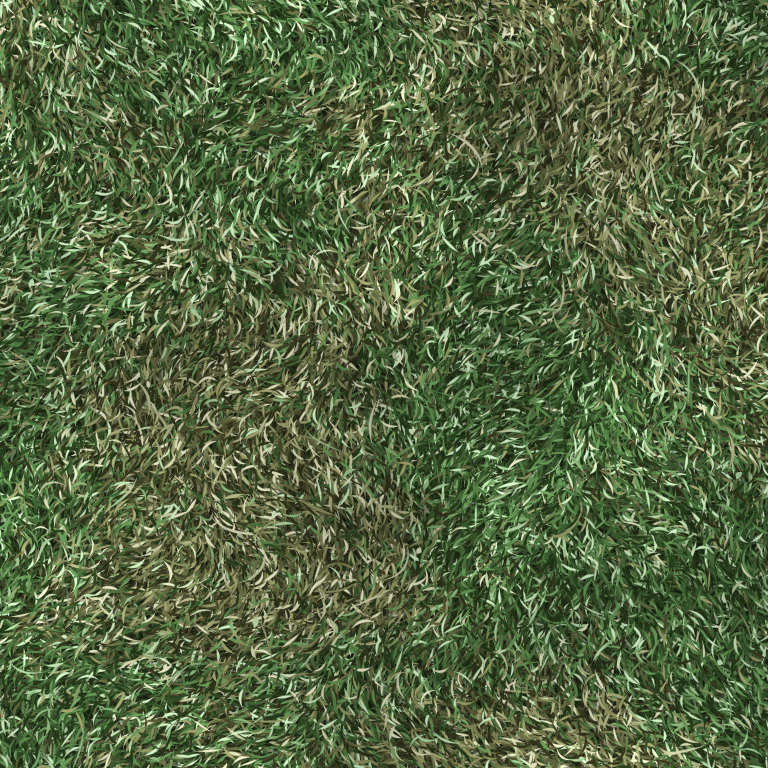
Reproduce this texture procedurally as a WebGL 1 fragment shader.

```glsl
precision highp float;
// Worn lawn: thousands of short, curved, tapered grass blades, seen from above.
// Blades are scattered on jittered grids and stacked from dark depths to lit tips;
// slow noise sets dry patches, brightness and the leaning of tufts.

uniform vec2 u_resolution;

const int BLADE_LAYERS = 24;
const vec3 SOIL = vec3(0.11, 0.14, 0.07);

// Properties of the turf that vary slowly over the lawn
struct Turf {
  float dryness;
  float light;
  float lean;
};

// Size and look of one family of blades
struct Blades {
  float cell;
  float presence;
  float halfLength;
  float halfWidth;
  vec2 toneRange;
};

vec4 hash4(vec3 p) {
  vec4 q = fract(p.xyzx * vec4(0.1031, 0.1030, 0.0973, 0.1099));
  q += dot(q, q.wzxy + 33.33);
  return fract((q.xxyz + q.yzzw) * q.zywx);
}

float valueNoise(vec2 p, float seed) {
  vec2 i = floor(p);
  vec2 f = fract(p);
  f = f * f * (3.0 - 2.0 * f);
  float bottom = mix(hash4(vec3(i, seed)).x, hash4(vec3(i + vec2(1.0, 0.0), seed)).x, f.x);
  float top = mix(hash4(vec3(i + vec2(0.0, 1.0), seed)).x, hash4(vec3(i + 1.0, seed)).x, f.x);
  return mix(bottom, top, f.y);
}

float patches(vec2 p, float seed) {
  return 0.55 * valueNoise(p, seed) + 0.28 * valueNoise(p * 2.1, seed + 1.0)
       + 0.17 * valueNoise(p * 4.7, seed + 2.0);
}

// Four-stop gradient from shadow to highlight
vec3 ramp(float t, vec3 shadow, vec3 body, vec3 bright, vec3 pale) {
  vec3 c = mix(shadow, body, smoothstep(0.0, 0.4, t));
  c = mix(c, bright, smoothstep(0.4, 0.8, t));
  return mix(c, pale, smoothstep(0.8, 1.0, t));
}

vec3 bladeColor(float tone, float dry) {
  vec3 green = ramp(tone, vec3(0.12, 0.19, 0.08), vec3(0.21, 0.33, 0.17),
                    vec3(0.36, 0.53, 0.30), vec3(0.72, 0.83, 0.68));
  vec3 straw = ramp(tone, vec3(0.17, 0.17, 0.09), vec3(0.36, 0.37, 0.23),
                    vec3(0.56, 0.57, 0.38), vec3(0.80, 0.80, 0.68));
  return mix(green, straw, dry);
}

// Coverage of a curved blade that tapers to both ends
float bladeMask(vec2 p, float angle, float halfLength, float halfWidth, float bend, float edge) {
  float c = cos(angle);
  float s = sin(angle);
  vec2 q = vec2(c * p.x + s * p.y, c * p.y - s * p.x);
  float t = q.x / halfLength;
  float distanceToEdge = abs(q.y - bend * halfLength * (t * t - 0.33)) - halfWidth * (1.0 - t * t);
  return 1.0 - smoothstep(-edge, edge, distanceToEdge);
}

// Paints one layer of scattered blades over the colour below
vec3 paintLayer(vec3 below, vec2 uv, float seed, Blades kind, Turf turf, float shade, float edge) {
  vec2 p = uv / kind.cell + 17.0 * hash4(vec3(seed, 3.0, 8.0)).xy;
  vec2 home = floor(p);
  for (int y = -1; y <= 1; y++) {
    for (int x = -1; x <= 1; x++) {
      vec2 id = home + vec2(float(x), float(y));
      vec4 place = hash4(vec3(id, seed));
      vec4 look = hash4(vec3(id, seed + 57.0));
      float angle = turf.lean + 1.6 * (place.z + place.w - 1.0);
      float size = mix(0.55, 1.2, look.x);
      float mask = bladeMask((p - id - place.xy) * kind.cell, angle, kind.halfLength * size,
                             kind.halfWidth * mix(0.7, 1.25, look.y),
                             (fract(look.x * 13.0) - 0.5) * 0.8, edge);
      mask *= step(fract(look.y * 17.0), kind.presence);
      float dry = smoothstep(-0.05, 0.05, turf.dryness - look.w);
      float tone = mix(kind.toneRange.x, kind.toneRange.y, look.z);
      vec3 tint = bladeColor(clamp(tone, 0.0, 1.0), dry) * shade * turf.light;
      below = mix(below, tint, mask);
    }
  }
  return below;
}

void main() {
  float pixel = 1.0 / min(u_resolution.x, u_resolution.y);
  vec2 uv = gl_FragCoord.xy * pixel;
  float edge = max(0.75 * pixel, 0.0011);

  Turf turf;
  turf.dryness = mix(0.12, 0.78, smoothstep(0.3, 0.72, patches(uv * vec2(3.0, 4.0), 11.0)));
  turf.light = mix(0.78, 1.24, patches(uv * 6.0, 23.0));
  turf.lean = 1.45 + 3.0 * (valueNoise(uv * 6.0, 31.0) - 0.5);

  // Soil and thatch, then dense turf from the bottom up
  vec3 color = SOIL * mix(0.6, 1.5, valueNoise(uv * 180.0, 41.0));
  Blades grass = Blades(0.022, 1.0, 0.0135, 0.0017, vec2(-0.12, 1.06));
  for (int i = 0; i < BLADE_LAYERS; i++) {
    float height = float(i) / float(BLADE_LAYERS - 1);
    float shade = mix(0.5, 1.1, smoothstep(0.0, 0.8, height));
    color = paintLayer(color, uv, float(i) * 5.0 + 70.0, grass, turf, shade, edge);
  }

  // Sparse long pale stalks and small bleached flecks
  Blades stalks = Blades(0.065, 0.35, 0.027, 0.0016, vec2(0.75, 1.0));
  Blades flecks = Blades(0.09, 0.2, 0.006, 0.0033, vec2(0.9, 1.1));
  color = paintLayer(color, uv, 211.0, stalks, turf, 1.0, edge);
  color = paintLayer(color, uv, 223.0, flecks, turf, 1.05, edge);
  gl_FragColor = vec4(color, 1.0);
}
```
